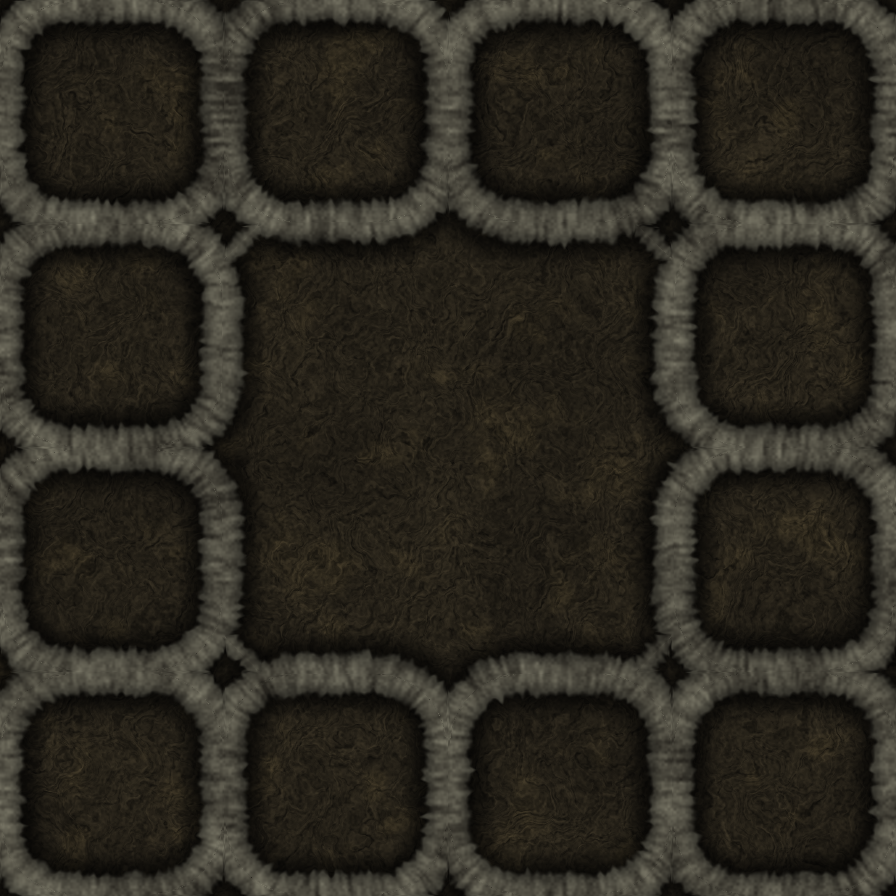
This pattern is drawn by a Shadertoy shader. Its source:

```glsl
// Dark leather panels framed by a lattice of grey fur rings around a large cusped centre.

float hash(vec2 p) {
    vec3 q = fract(vec3(p.xyx) * 0.1031);
    q += dot(q, q.yzx + 33.33);
    return fract((q.x + q.y) * q.z);
}

float noise(vec2 p) {
    vec2 i = floor(p), f = fract(p);
    f = f * f * (3.0 - 2.0 * f);
    return mix(mix(hash(i), hash(i + vec2(1, 0)), f.x),
               mix(hash(i + vec2(0, 1)), hash(i + vec2(1, 1)), f.x), f.y);
}

float fbm(vec2 p) {
    float sum = 0.0, amp = 0.5;
    for (int i = 0; i < 5; i++) {
        sum += amp * noise(p);
        p = mat2(1.6, 1.2, -1.2, 1.6) * p + 7.3;
        amp *= 0.5;
    }
    return sum;
}

float roundBox(vec2 p, float halfSize, float radius) {
    vec2 q = abs(p) - halfSize + radius;
    return length(max(q, 0.0)) + min(max(q.x, q.y), 0.0) - radius;
}

// The middle two by two cells hold no rings
bool isCentre(vec2 cell) {
    vec2 c = abs(mod(cell, 4.0) - 1.5);
    return max(c.x, c.y) < 1.0;
}

// Signed distance to the fur lattice, negative inside
float lattice(vec2 p) {
    vec2 home = floor(p);
    float outer = 1.0;
    for (int y = -1; y <= 1; y++)
    for (int x = -1; x <= 1; x++) {
        vec2 cell = home + vec2(x, y);
        if (!isCentre(cell))
            outer = min(outer, roundBox(p - cell - 0.5, 0.583, 0.415));
    }
    // Close the diamonds at the four corners of the centre
    vec2 corner = abs(abs(p - 2.0) - 1.0);
    float reach = corner.x + corner.y;
    outer = min(outer, max(reach - 0.22, 0.1 - reach) * 0.707);
    if (isCentre(home)) return outer;
    return max(outer, -roundBox(fract(p) - 0.5, 0.398, 0.215));
}

vec3 leather(vec2 p, float depth) {
    vec2 warp = vec2(fbm(p * 5.0), fbm(p * 5.0 + 19.0));
    vec2 grain = p * vec2(34.0, 25.0) + warp * 14.0;
    float relief = fbm(grain) - fbm(grain + vec2(0.35, -0.4));
    float patches = fbm(p * 2.3 + warp);
    float wear = smoothstep(0.5, 0.8, fbm(p * 6.0 + 3.0));
    vec3 col = mix(vec3(0.105, 0.092, 0.068), vec3(0.165, 0.145, 0.105), patches);
    col += vec3(0.045, 0.038, 0.022) * wear;
    col *= 1.0 + 1.1 * relief + 0.35 * (noise(p * 85.0) - 0.5);
    return col * mix(0.3, 1.0, smoothstep(-0.01, 0.13, depth));
}

vec3 furColor(vec2 p, float strand, float depth) {
    float tone = 0.5 + 1.0 * (fbm(p * 5.0 + 40.0) - 0.5) + 0.75 * strand;
    tone += 0.35 * (noise(p * 75.0) - 0.5);
    vec3 col = mix(vec3(0.21, 0.20, 0.17), vec3(0.41, 0.40, 0.345), clamp(tone, -0.3, 1.3));
    return col * mix(0.58, 1.03, smoothstep(-0.01, 0.07, -depth));
}

void mainImage(out vec4 fragColor, in vec2 fragCoord) {
    vec2 p = fragCoord / iResolution.xy * 4.0;
    float pixel = 4.0 / iResolution.y;

    // Direction of the hairs, straight across the nearest edge
    vec2 e = vec2(0.012, 0.0);
    vec2 slope = vec2(lattice(p + e) - lattice(p - e),
                      lattice(p + e.yx) - lattice(p - e.yx));
    vec2 hair = slope / max(length(slope), 0.001);
    hair += 0.5 * (vec2(noise(p * 9.0), noise(p * 9.0 + 31.0)) - 0.5);

    // Noise smeared along the hairs gives strands
    float strand = 0.0;
    for (int i = -3; i <= 3; i++)
        strand += noise((p + hair * float(i) * 0.012) * 48.0) / 7.0;
    strand = (strand - 0.5) * 2.2;

    float dist = lattice(p);
    float ragged = dist - 0.028 * strand + 0.012 * (noise(p * 30.0) - 0.5);
    float cover = 1.0 - smoothstep(-0.012 - pixel, 0.008 + pixel, ragged);

    vec3 col = mix(leather(p, dist), furColor(p, strand, dist), cover);
    fragColor = vec4(col, 1.0);
}
```
